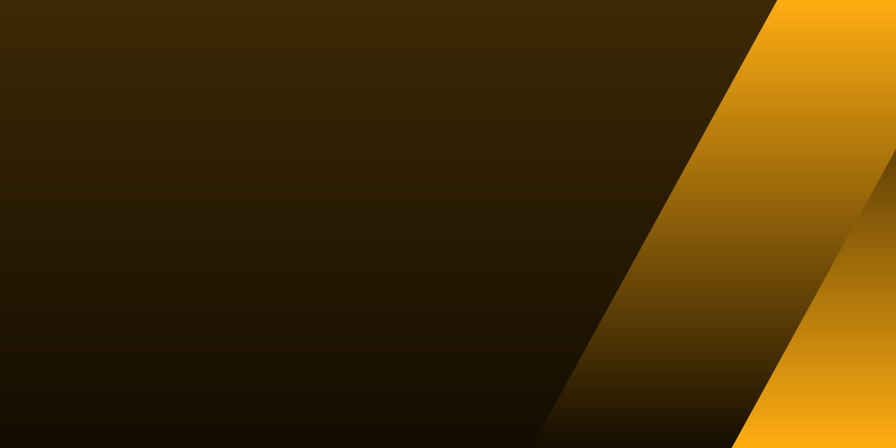
Write a WebGL 2 fragment shader that draws this background.

```glsl
#version 300 es
precision highp float;

uniform vec2 u_resolution;
out vec4 fragColor;

// Coverage to the right of a slanted line that meets the bottom at baseX
float rightOfSlant(vec2 p, float baseX) {
    float dist = (p.x - baseX - 0.55 * p.y) / length(vec2(1.0, 0.55));
    float pixel = 1.0 / u_resolution.y;
    return smoothstep(-0.7 * pixel, 0.7 * pixel, dist);
}

void main() {
    // Canvas spans 2 by 1 units
    vec2 p = gl_FragCoord.xy / u_resolution * vec2(2.0, 1.0);

    vec3 gold = vec3(1.0, 0.68, 0.07);
    vec3 darkBrown = vec3(0.078, 0.047, 0.0);

    // Dim vertical backdrop
    vec3 color = mix(darkBrown, vec3(0.235, 0.16, 0.02), p.y);

    // Diagonal band, bright at the top
    color = mix(color, mix(darkBrown, gold, p.y), rightOfSlant(p, 1.185));

    // Corner wedge, bright at the bottom
    color = mix(color, mix(gold, darkBrown, p.y), rightOfSlant(p, 1.633));

    fragColor = vec4(color, 1.0);
}
```
